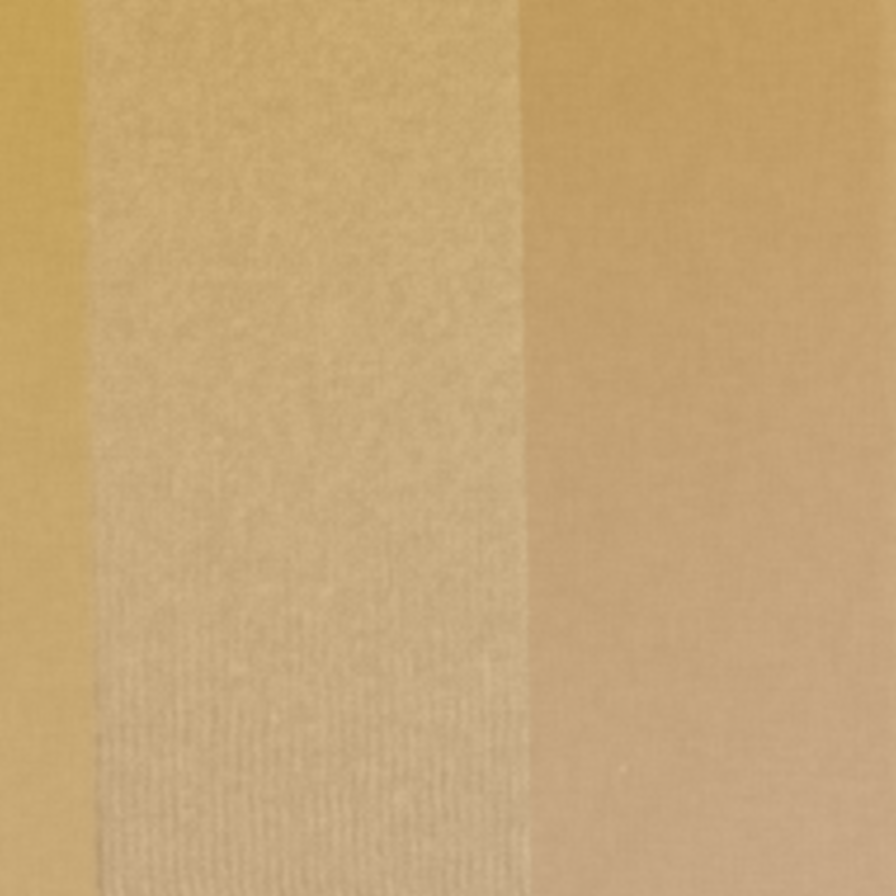
This texture is drawn by a Shadertoy shader. Its source:

```glsl
// Draws broad upright bands of tan cardboard with faint worn ribs that show towards the bottom.

float hash(vec2 p) {
    p = fract(p * vec2(0.1031, 0.1137));
    p += dot(p, p.yx + 33.33);
    return fract((p.x + p.y) * p.x * 17.3);
}

float valueNoise(vec2 p) {
    vec2 cell = floor(p), f = fract(p);
    f = f * f * (3.0 - 2.0 * f);
    return mix(mix(hash(cell), hash(cell + vec2(1, 0)), f.x),
               mix(hash(cell + vec2(0, 1)), hash(cell + vec2(1, 1)), f.x), f.y);
}

// Layered noise, turned at each layer so that no direction dominates
float fbm(vec2 p) {
    float sum = 0.0, weight = 0.5;
    for (int i = 0; i < 4; i++) {
        sum += weight * (valueNoise(p) - 0.5);
        p = mat2(1.6, 1.2, -1.2, 1.6) * p + 17.1;
        weight *= 0.5;
    }
    return sum;
}

// Blends three colours from bottom to top
vec3 ramp(vec3 low, vec3 middle, vec3 high, float y) {
    return mix(mix(low, middle, smoothstep(-0.1, 0.6, y)), high, smoothstep(0.4, 1.1, y));
}

// Small raised fleck: lit on the left, shaded on the right
float fleck(vec2 p, vec2 center, float radius) {
    vec2 d = (p - center) / radius;
    return exp(-dot(d, d)) * (0.6 - d.x);
}

void mainImage(out vec4 fragColor, in vec2 fragCoord) {
    vec2 uv = fragCoord / iResolution.xy;
    float pixel = 1.0 / iResolution.x;

    // Band edges lean slightly and waver
    float x = uv.x - 0.016 * (1.0 - uv.y) + 0.005 * fbm(vec2(3.0, uv.y * 60.0));
    float inMiddle = smoothstep(0.078, 0.106, x);
    float inRight = smoothstep(-0.003 - pixel, 0.003 + pixel, x - 0.579);
    float inLast = smoothstep(0.972, 0.994, x);

    // Band colours, warmer and yellower towards the top
    vec3 leftBand = ramp(vec3(0.783, 0.663, 0.470), vec3(0.775, 0.650, 0.420), vec3(0.768, 0.630, 0.340), uv.y);
    vec3 middleBand = ramp(vec3(0.768, 0.660, 0.512), vec3(0.782, 0.668, 0.490), vec3(0.779, 0.650, 0.422), uv.y);
    vec3 rightBand = ramp(vec3(0.771, 0.652, 0.512), vec3(0.762, 0.632, 0.460), vec3(0.750, 0.606, 0.365), uv.y);
    vec3 lastBand = ramp(vec3(0.785, 0.670, 0.530), vec3(0.780, 0.655, 0.490), vec3(0.782, 0.643, 0.415), uv.y);

    middleBand += vec3(0.001, 0.007, 0.014) * smoothstep(0.25, 0.58, x);
    rightBand += vec3(0.008, 0.006, 0.015) * smoothstep(0.65, 0.97, x);
    vec3 color = mix(leftBand, middleBand, inMiddle);
    color = mix(color, rightBand, inRight);
    color = mix(color, lastBand, inLast);

    // Faint ribs on the middle band, fading upwards and broken by wear
    float onMiddle = inMiddle * (1.0 - inRight);
    float low = smoothstep(0.60, 0.0, uv.y);
    float wear = smoothstep(0.15, 0.85, valueNoise(uv * vec2(60.0, 55.0)));
    float ribPhase = x * 70.0 + 0.5 * fbm(uv * vec2(14.0, 18.0));
    color += onMiddle * mix(0.001, 0.016, low) * (0.2 + wear) * sin(6.2832 * ribPhase);

    // Ragged dark crease and pale lip at the band edges
    float ragged = 0.1 + 1.5 * valueNoise(vec2(2.0, uv.y * 80.0));
    color -= 0.028 * ragged * low * exp(-pow((x - 0.097) / 0.006, 2.0));
    color += 0.012 * ragged * exp(-pow((x - 0.571) / 0.007, 2.0));

    // Paper mottling and grain, rougher on the middle band
    float roughness = mix(0.5, 1.0, onMiddle);
    color += vec3(0.8, 1.0, 1.2) * 0.010 * fbm(uv * 9.0);
    color += roughness * 0.046 * fbm(uv * 75.0 + 5.0);
    color += roughness * 0.026 * (valueNoise(uv * 190.0) - 0.5);

    // Short slanted fibres on the smoother upper part of the middle band
    vec2 slanted = mat2(0.8, 0.6, -0.6, 0.8) * uv;
    color += onMiddle * (1.0 - low) * 0.016 * (valueNoise(slanted * vec2(150.0, 60.0)) - 0.5);

    // Fine weave of crossing threads
    float weave = valueNoise(uv * vec2(200.0, 30.0)) + valueNoise(uv * vec2(30.0, 200.0) + 40.0) - 1.0;
    color += 0.009 * weave;

    // Raised flecks: one on the right band, others scattered low on the middle band
    float flecks = fleck(uv, vec2(0.698, 0.142), 0.006);
    for (int i = 0; i < 14; i++) {
        float seed = float(i) + 1.0;
        vec2 center = vec2(mix(0.12, 0.57, hash(vec2(seed, 4.0))), 0.6 * hash(vec2(seed, 9.0)));
        flecks += 0.6 * fleck(uv, center, mix(0.005, 0.010, hash(vec2(seed, 2.0))));
    }
    color += 0.055 * flecks;

    fragColor = vec4(clamp(color, 0.0, 1.0), 1.0);
}
```
